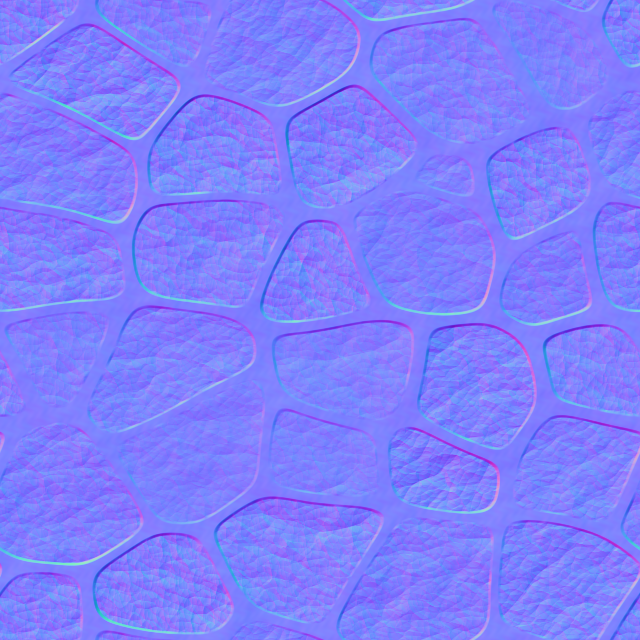
Write a WebGL 1 fragment shader that draws this texture map.

```glsl
precision highp float;
// Tangent-space normal map of large, chiselled paving stones set closely in smooth mortar.

uniform vec2 u_resolution;

const vec2 STONE_GRID = vec2(5.0, 6.0);
const float CORNER_SHARPNESS = 18.0;
const float BEVEL_WIDTH = 0.028;
const float SAMPLE_STEP = 0.0012;

vec2 hash2(vec2 p) {
  vec2 q = vec2(dot(p, vec2(127.1, 311.7)), dot(p, vec2(269.5, 183.3)));
  return fract(sin(q) * 43758.55);
}

vec2 rotate(vec2 p, float angle) {
  float c = cos(angle), s = sin(angle);
  return vec2(c * p.x + s * p.y, c * p.y - s * p.x);
}

// Squared distance to the nearest scattered point.
float cellular(vec2 p) {
  vec2 cell = floor(p), f = fract(p);
  float nearest = 4.0;
  for (int j = -1; j <= 1; j++)
    for (int i = -1; i <= 1; i++) {
      vec2 o = vec2(float(i), float(j));
      vec2 r = o + hash2(cell + o) - f;
      nearest = min(nearest, dot(r, r));
    }
  return nearest;
}

// Chipped rock grain, stretched along one direction; layers alternate pits and bumps.
float rockGrain(vec2 p, float angle) {
  float sum = 0.0;
  float frequency = 30.0;
  float side = 1.0;
  for (int i = 0; i < 4; i++) {
    vec2 q = rotate(p, angle + 0.5 * side) * vec2(0.55, 1.0);
    q += 0.25 * sin(q.yx * frequency * 1.7) / frequency;
    sum += side * (cellular(q * frequency + 17.0 * float(i)) - 0.3) / frequency;
    frequency *= 1.75;
    side = -side;
  }
  return sum;
}

// Layered sines for the soft unevenness of the whole surface.
float ripple(vec2 p, float frequency) {
  float sum = 0.0;
  for (int i = 0; i < 6; i++) {
    p = rotate(p, 1.1) + 0.13;
    sum += sin(p.x * frequency + 1.6 * sin(p.y * frequency * 0.7)) / frequency;
    frequency *= 1.8;
  }
  return sum;
}

vec2 stoneSite(vec2 id) {
  return 0.1 + 0.8 * hash2(mod(id, STONE_GRID));
}

float stoneWeight(vec2 id) {
  return 0.25 * hash2(mod(id, STONE_GRID) + 41.0).x;
}

// Rounded distance to the stone border; also gives its id and the offset from its site.
float stoneBorder(vec2 p, out vec2 id, out vec2 offset) {
  vec2 cell = floor(p), f = fract(p);
  float best = 100.0;
  vec2 a = vec2(0.0);
  for (int j = -2; j <= 2; j++)
    for (int i = -2; i <= 2; i++) {
      vec2 o = vec2(float(i), float(j));
      vec2 r = o + stoneSite(cell + o) - f;
      float power = dot(r, r) - stoneWeight(cell + o);
      if (power < best) {
        best = power;
        a = r;
        id = cell + o;
      }
    }
  float sum = 0.0;
  for (int j = -2; j <= 2; j++)
    for (int i = -2; i <= 2; i++) {
      vec2 o = vec2(float(i), float(j));
      vec2 b = o + stoneSite(cell + o) - f;
      float power = dot(b, b) - stoneWeight(cell + o);
      float gap = length(b - a);
      if (gap > 0.001) sum += exp(-CORNER_SHARPNESS * (power - best) / (2.0 * gap));
    }
  offset = -a;
  id = mod(id, STONE_GRID);
  return -log(sum) / CORNER_SHARPNESS;
}

float surfaceHeight(vec2 p) {
  vec2 id, offset;
  vec2 wobble = 0.004 * sin(p.yx * 25.0 + vec2(0.0, 2.0));
  float border = stoneBorder((p + wobble) * STONE_GRID, id, offset);
  vec2 look = hash2(id + 7.0);
  vec2 tilt = hash2(id + 23.0) - 0.5;

  // Raised body: a thin bevel, a gentle dome and a random tilt.
  float inset = mix(0.02, 0.05, look.y);
  float body = smoothstep(inset, inset + BEVEL_WIDTH, border);
  float dome = smoothstep(0.0, 0.32, border);
  float lift = max(mix(0.0004, 0.0027, look.x) + 0.008 * dot(tilt, offset), 0.0002);
  float roughness = mix(0.05, 0.115, look.x);
  float grain = roughness * rockGrain(p, -0.35 + 1.3 * tilt.x);
  return body * (lift + grain) + 0.0018 * dome + 0.02 * ripple(p, 20.0);
}

void main() {
  vec2 p = gl_FragCoord.xy / min(u_resolution.x, u_resolution.y);
  float h = surfaceHeight(p);
  float dx = surfaceHeight(p + vec2(SAMPLE_STEP, 0.0)) - h;
  float dy = surfaceHeight(p + vec2(0.0, SAMPLE_STEP)) - h;

  // The green channel points down the canvas.
  vec3 normal = normalize(vec3(-dx, dy, SAMPLE_STEP));
  gl_FragColor = vec4(0.5 + 0.5 * normal, 1.0);
}
```
